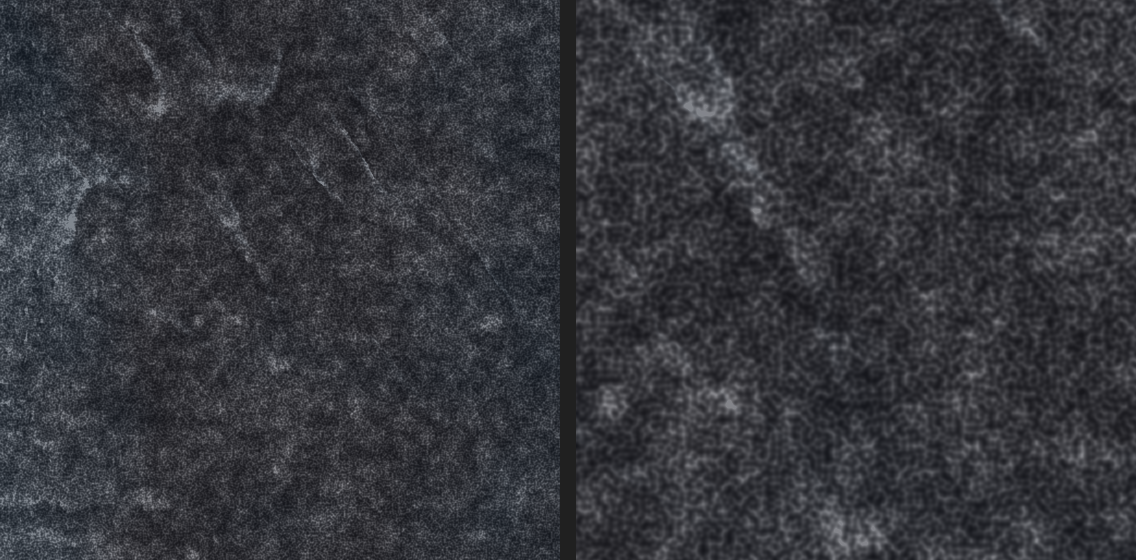
Left: the whole. Right: its middle third, enlarged.
Reproduce this texture procedurally as a Shadertoy shader.

```glsl
// Dark slate slab: fine mineral grain, cloudy mottling and pale diagonal cleavage veins.

vec2 gradientAt(vec2 cell) {
    uvec2 h = uvec2(ivec2(cell)) * uvec2(1597u, 3571u);
    uint n = (h.x ^ (h.y << 11)) * 747796u + 2891u;
    n = (n ^ (n >> 15)) * 277803u;
    n = (n ^ (n >> 13)) * 40503u;
    float angle = float((n >> 8) & 65535u) / 65536.0 * 6.2832;
    return vec2(cos(angle), sin(angle));
}

float gradientNoise(vec2 p) {
    vec2 i = floor(p), f = p - i;
    vec2 u = f * f * f * (f * (f * 6.0 - 15.0) + 10.0);
    vec2 e = vec2(0, 1);
    float low = mix(dot(gradientAt(i), f), dot(gradientAt(i + e.yx), f - e.yx), u.x);
    float high = mix(dot(gradientAt(i + e), f - e), dot(gradientAt(i + 1.0), f - 1.0), u.x);
    return mix(low, high, u.y);
}

float fbm(vec2 p) {
    float sum = 0.0, amplitude = 1.0;
    for (int i = 0; i < 4; i++) {
        sum += amplitude * gradientNoise(p);
        p = mat2(1.6, 1.2, -1.2, 1.6) * p + 7.3;
        amplitude *= 0.55;
    }
    return sum;
}

// A broken crest running down to the right: crisp on one side, fading on the other.
float vein(vec2 p, float slope, float density, float seed) {
    vec2 along = vec2(cos(slope), -sin(slope));
    vec2 q = vec2(dot(p, vec2(-along.y, along.x)), dot(p, along));
    q.x += 0.014 * fbm(p * 13.0 + seed) + 0.03 * gradientNoise(p * 4.0 - seed);
    float side = gradientNoise(q * vec2(density, 1.4) + seed);
    float crest = smoothstep(-0.025, 0.005, side) * exp(-22.0 * max(side, 0.0));
    float shadow = smoothstep(-0.12, -0.03, side) * smoothstep(0.0, -0.03, side);
    float present = smoothstep(0.02, 0.35, gradientNoise(p * 4.3 + seed * 1.7));
    float worn = clamp(0.7 + 1.3 * gradientNoise(p * 45.0 + seed), 0.0, 1.0);
    return present * (crest * worn - 0.2 * shadow);
}

void mainImage(out vec4 fragColor, in vec2 fragCoord) {
    vec2 uv = fragCoord / iResolution.xy;
    float leftSide = smoothstep(0.32, 0.02, uv.x + 0.12 * gradientNoise(uv * 5.0));
    float rightSide = smoothstep(0.6, 1.0, uv.x + 0.15 * gradientNoise(uv * 4.0 + 9.0));
    float upper = smoothstep(0.3, 0.55, uv.y);

    // Grain and mottling, summed as log brightness
    float tone = 0.85 * gradientNoise(uv * 257.0 + 0.37);
    tone += 0.5 * gradientNoise(uv * 121.0 + 31.0);
    tone += 0.5 * fbm(uv * 34.0 + 3.0);
    tone += 0.38 * fbm(uv * 9.0 + 17.0);

    // Broad light and shade
    tone += 0.3 * gradientNoise(uv * 2.7 + 5.0);
    tone += 0.27 * leftSide * smoothstep(0.95, 0.6, uv.y);
    tone -= 0.14 * smoothstep(0.3, 0.0, length((uv - vec2(0.86, 0.27)) * vec2(1.0, 0.8)));
    tone -= 0.1 * smoothstep(0.35, 0.0, distance(uv, vec2(0.4, 0.75)));

    // Veins lie flatter towards the right
    float veins = 0.0;
    for (int i = 0; i < 4; i++) {
        float k = float(i);
        veins += vein(uv, 1.05 - 0.06 * k, 5.0 + 1.6 * k, 11.7 + 23.1 * k) * (1.0 - 0.13 * k);
    }
    veins *= mix(0.25, 0.85, upper);
    tone += veins;

    // Pale chalky patches, mostly in the lower half
    float patches = smoothstep(0.42, 0.75, fbm(uv * 13.0 + 41.0));
    tone += 0.5 * patches * (1.0 - 0.5 * upper);

    // Raised flakes catching light at the left edge
    vec2 flakeUv = uv * vec2(95.0, 55.0);
    float flake = smoothstep(0.3, 0.55, gradientNoise(flakeUv));
    float pit = smoothstep(0.3, 0.55, gradientNoise(flakeUv + vec2(0.5, 0.4)));
    tone += leftSide * (0.55 * flake - 0.35 * pit);

    // Torn ledge across the lower left
    float ledge = uv.y - 0.095 - 0.015 * fbm(uv * 16.0);
    float ledgeLight = smoothstep(-0.004, 0.006, ledge) * exp(-45.0 * max(ledge, 0.0));
    float ledgeShade = smoothstep(-0.07, -0.01, ledge) * smoothstep(0.004, -0.006, ledge);
    tone += smoothstep(0.25, 0.12, uv.x) * (0.22 * ledgeLight - 0.38 * ledgeShade);

    // Neutral centre, bluer sides and veins
    float cool = clamp(leftSide + 0.6 * rightSide + 0.7 * max(veins, 0.0)
        + 0.5 * gradientNoise(uv * 7.0 + 2.0), 0.0, 1.0);
    float brightness = 0.2 * exp(clamp(tone, -0.85, 0.95));
    vec3 tint = mix(vec3(0.003, 0.003, 0.022), vec3(-0.014, 0.012, 0.045), cool);
    fragColor = vec4(brightness + tint, 1.0);
}
```
